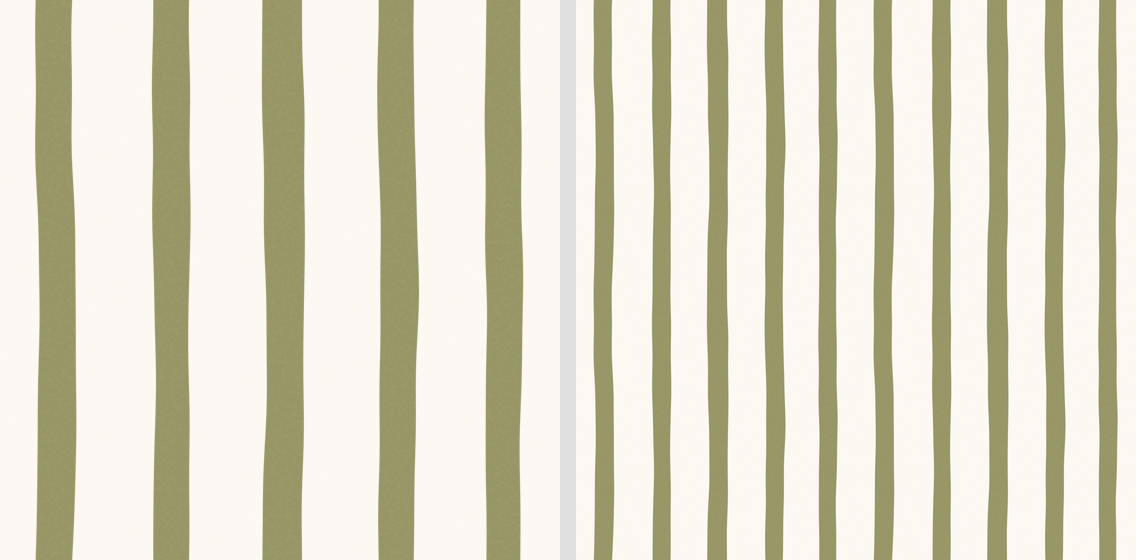
Left, the tile; right, the same tile 2 across and 2 down.
Write a Shadertoy shader that draws this pattern.

```glsl
// Five upright olive stripes with gently uneven, hand-cut edges on warm cream.
// Each edge is a mean position plus layered sines of whole frequency, so it
// wraps; wrapped cellular noise adds a faint paper grain.

const float TAU = 6.2831853;
const int STRIPES = 5;
const vec3 CREAM = vec3(0.992, 0.972, 0.950);
const vec3 OLIVE = vec3(0.598, 0.592, 0.408);

// Per edge, in thousandths of the canvas: mean x, cosine sway, sine sway
const vec3 LEFT_EDGE[STRIPES] = vec3[](
    vec3(66.4, -2.8, -2.0), vec3(274.3, -0.9, -2.6), vec3(471.6, -3.2, -2.6),
    vec3(677.1, -2.2, -1.0), vec3(867.6, 0.0, -0.9));
const vec3 RIGHT_EDGE[STRIPES] = vec3[](
    vec3(132.3, -2.6, -3.6), vec3(338.2, 0.0, 0.9), vec3(541.9, -2.0, 1.0),
    vec3(742.2, -3.9, -0.6), vec3(930.6, -2.2, 0.4));

float hash(vec2 p) {
    return fract(sin(dot(p, vec2(127.1, 311.7))) * 43758.5);
}

// Small irregularities that repeat exactly over the canvas height
float wobble(float y, float seed) {
    float sum = 0.0;
    for (int k = 2; k <= 5; k++) {
        float f = float(k);
        sum += sin(TAU * (f * y + hash(vec2(seed, f)))) / f;
    }
    return sum * 1.8;
}

// Horizontal position of an edge at height y
float edgeX(vec3 edge, float y, float seed) {
    float a = -TAU * y;
    return 0.001 * (edge.x + edge.y * cos(a) + edge.z * sin(a) + wobble(y, seed));
}

// Distance to the nearest scattered point, wrapping after the given cell count
float cellular(vec2 uv, float cells) {
    vec2 p = uv * cells;
    vec2 base = floor(p);
    float nearest = 2.0;
    for (int j = -1; j <= 1; j++) {
        for (int i = -1; i <= 1; i++) {
            vec2 cell = base + vec2(i, j);
            vec2 id = mod(cell, cells);
            vec2 point = cell + vec2(hash(id), hash(id + 57.3));
            nearest = min(nearest, distance(p, point));
        }
    }
    return nearest;
}

// Coverage of all stripes, with edges smoothed over the given width
float stripes(vec2 uv, float soft) {
    float cover = 0.0;
    for (int i = 0; i < STRIPES; i++) {
        float seed = 2.0 * float(i) + 1.0;
        float left = edgeX(LEFT_EDGE[i], uv.y, seed);
        float right = edgeX(RIGHT_EDGE[i], uv.y, seed + 1.0);
        float inside = min(uv.x - left, right - uv.x);
        cover = max(cover, smoothstep(-soft, soft, inside));
    }
    return cover;
}

void mainImage(out vec4 fragColor, in vec2 fragCoord) {
    vec2 uv = fragCoord / iResolution.xy;
    float soft = max(0.0014, 0.8 / iResolution.x);
    float ink = stripes(uv, soft);

    // Grain is stronger on the ink than on the bare paper
    float grain = cellular(uv, 150.0) - 0.5;
    vec3 color = mix(CREAM, OLIVE, ink);
    color += grain * mix(0.005, 0.022, ink);

    fragColor = vec4(color, 1.0);
}
```
